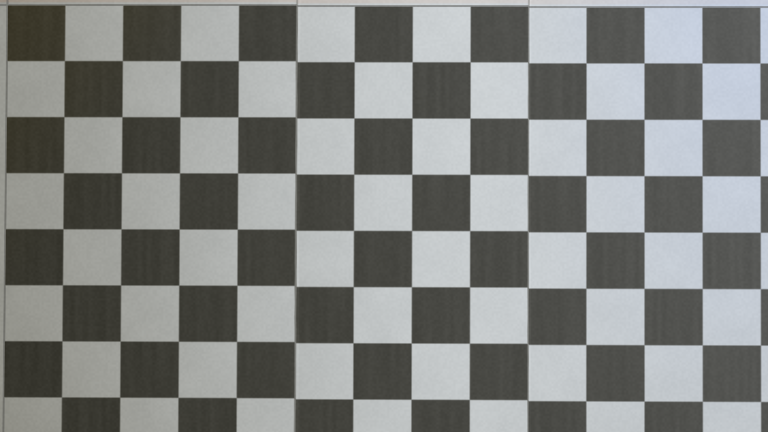
A WebGL 1 fragment shader for this pattern:

```glsl
precision highp float;
// Printed checkerboard of about 13 by 8 squares, taped from three paper sheets.
// Slightly skewed grid coordinates give the checks; smooth light falloff,
// sheet seams, toner streaks and grain give the wear.

uniform vec2 u_resolution;

float hash(vec2 p) {
  return fract(sin(dot(p, vec2(12.9898, 78.233))) * 43758.5453);
}

float noise(vec2 p) {
  vec2 i = floor(p), f = fract(p);
  f = f * f * (3.0 - 2.0 * f);
  return mix(mix(hash(i), hash(i + vec2(1.0, 0.0)), f.x),
             mix(hash(i + vec2(0.0, 1.0)), hash(i + 1.0), f.x), f.y);
}

// Square wave of period two with soft edges: +1 on even cells, -1 on odd ones.
float alternate(float c, float soft) {
  float d = 0.5 - abs(mod(c + 0.5, 2.0) - 1.0);
  return 2.0 * smoothstep(-soft, soft, d) - 1.0;
}

// Soft line centred on zero.
float line(float d, float halfWidth, float soft) {
  return 1.0 - smoothstep(halfWidth, halfWidth + soft, abs(d));
}

void main() {
  vec2 uv = gl_FragCoord.xy / u_resolution;
  float x = uv.x;
  float down = 1.0 - uv.y;
  float soft = 0.010 + 8.0 / u_resolution.x;

  // Grid coordinates: columns spread downwards, each sheet sits a little lower.
  float col = (x - 0.0098 + 0.0054 * down) / (0.0754 + 0.0005 * down);
  float sheet = smoothstep(4.98, 5.02, col) + smoothstep(8.98, 9.02, col);
  float row = (down - 0.0116 - 0.0024 * sheet) / (0.1297 + 0.0009 * x);

  float inside = smoothstep(-soft, soft, col) * smoothstep(-soft, soft, row);
  float ink = inside * (0.5 + 0.5 * alternate(col, soft) * alternate(row, soft));

  // Light grows from the lower left to the upper right, with a cool glow there.
  float paperLight = smoothstep(-0.14, 0.66, x) - 0.16 * down * down;
  float inkLight = clamp(0.10 + 0.88 * x - 0.22 * down * x, 0.0, 1.0);
  float glow = smoothstep(0.6, 1.0, x) * (1.0 - 0.8 * down);
  vec3 paper = mix(vec3(0.58, 0.58, 0.55), vec3(0.80, 0.82, 0.83), paperLight);
  paper += glow * vec3(-0.03, -0.01, 0.05);
  vec3 toner = mix(vec3(0.19, 0.185, 0.15), vec3(0.37, 0.375, 0.37), inkLight);
  toner += vec3(0.02, 0.01, -0.015) * (1.0 - smoothstep(0.0, 0.4, x + 0.5 * down));

  // Warm strip along the top margin.
  float topMargin = smoothstep(0.03, 0.07, -row);
  paper = mix(paper, paper * vec3(1.02, 0.95, 0.91), topMargin * (1.0 - 0.7 * x));

  // Vertical toner streaks and paper mottling.
  toner += 0.025 * (noise(vec2(x * 170.0, down * 5.0)) - 0.5);
  paper += 0.018 * (noise(uv * vec2(32.0, 18.0)) - 0.5);
  vec3 color = mix(paper, toner, ink);

  // Border rules of the print.
  float rules = max(line(row, 0.008, soft), line(col, 0.008, soft));
  color = mix(color, vec3(0.36, 0.36, 0.35), 0.5 * rules * (1.0 - ink));

  // Sheet seams: a worn grey gap with a pale cut edge beside it.
  float wear = 0.35 + 0.5 * noise(vec2(down * 30.0, sheet));
  float gap = max(line(col - 5.0, 0.010, soft), 0.7 * line(col - 9.0, 0.006, soft));
  float cut = max(line(col - 5.04, 0.010, soft), line(col - 9.03, 0.006, soft));
  color = mix(color, vec3(0.46, 0.46, 0.44), gap * wear);
  color += 0.035 * cut * wear;

  // Fine grain.
  color += 0.022 * (noise(uv * vec2(360.0, 202.0)) - 0.5);
  gl_FragColor = vec4(color, 1.0);
}
```
